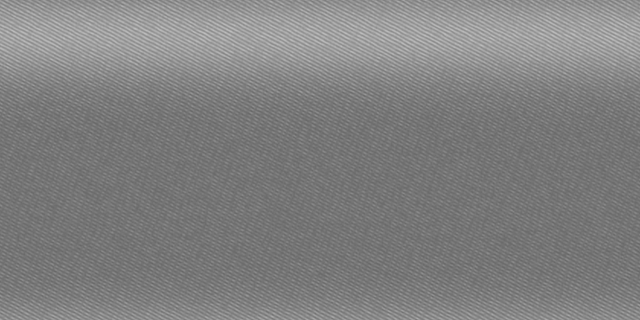
Reproduce this texture procedurally as a WebGL 1 fragment shader.

```glsl
precision highp float;
// Grey satin twill: fine ribs fall to the right across a soft horizontal sheen.
// The sheen is a wrapped bell curve; ribs are a sine wave cut into short
// dashes by steep threads leaning right, varied by value noise and fine grain.

uniform vec2 u_resolution;

float hash(vec2 cell) {
  vec3 q = fract(vec3(cell.xyx) * 0.1031);
  q += dot(q, q.yzx + 33.33);
  return fract((q.x + q.y) * q.z);
}

float noise(vec2 p) {
  vec2 cell = floor(p);
  vec2 f = fract(p);
  f = f * f * (3.0 - 2.0 * f);
  float low = mix(hash(cell), hash(cell + vec2(1.0, 0.0)), f.x);
  float high = mix(hash(cell + vec2(0.0, 1.0)), hash(cell + 1.0), f.x);
  return mix(low, high, f.y);
}

// Bright band near the top whose tail wraps round to the bottom edge
float sheen(float height) {
  float d = abs(fract(height - 0.89 + 0.5) - 0.5) / 0.14;
  return exp(-d * d);
}

void main() {
  vec2 p = gl_FragCoord.xy / u_resolution.y;
  float glow = sheen(p.y);

  // Axes along and across the ribs
  float along = dot(p, vec2(0.885, -0.465));
  float across = dot(p, vec2(0.465, 0.885)) * 92.0;
  across += 0.2 * (noise(vec2(along * 40.0, across * 0.6) + 7.0) - 0.5);

  // Ribs, fading out when too fine for the canvas
  float visible = 1.0 - smoothstep(0.4, 0.6, 92.0 / u_resolution.y);
  float rib = sin(across * 6.28318) * visible;

  // Steep threads cut the ribs into dashes, most clearly in the shade
  float lean = p.x - 0.35 * p.y;
  float wander = noise(vec2(lean * 30.0, p.y * 14.0) + 53.0);
  float thread = sin((lean * 48.0 + 0.7 * wander) * 6.28318) * visible;
  float stitch = noise(vec2(along * 60.0, across) + 31.0);
  float relief = (0.027 + 0.04 * sqrt(glow)) * (0.65 + 0.7 * stitch);
  relief *= 1.0 + 0.5 * thread * (1.0 - glow);

  float grain = noise(p * 210.0 + 11.0) - 0.5;
  float grey = 0.459 + 0.178 * glow;
  grey += relief * rib + 0.008 * thread * (1.0 - 0.5 * glow);
  grey += 0.025 * (stitch - 0.5) + 0.04 * grain;
  gl_FragColor = vec4(vec3(grey), 1.0);
}
```
